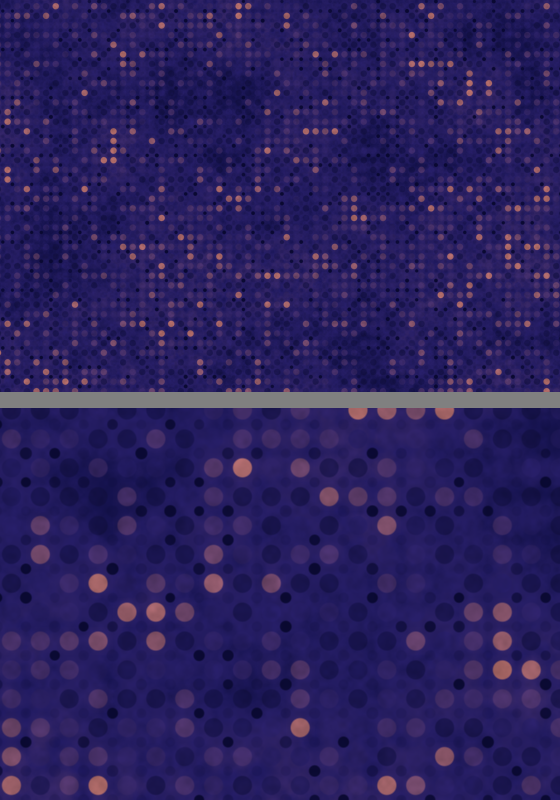
Top, the full canvas; bottom, a detail of the centre.
Give the GLSL for this pattern, as a Shadertoy shader.

```glsl
#define COLUMNS 58.18
#define TILE 20
#define GRID_SHIFT vec2(0.71, 0.42)
#define DOT_RADIUS 0.33
#define PIN_RADIUS 0.20
#define PIN_SHARE 0.46
#define WEAR 0.28
#define INK vec3(0.03, 0.03, 0.18)
#define NAVY vec3(0.08, 0.07, 0.30)
#define INDIGO vec3(0.14, 0.11, 0.385)
#define PLUM vec3(0.32, 0.21, 0.42)
#define COPPER vec3(0.76, 0.46, 0.40)

// Integer hash of a lattice point, 0 to 1
float hash(ivec2 cell, int seed) {
    uvec2 q = uvec2(cell) * uvec2(1597334673u, 3812015801u);
    uint n = (q.x ^ q.y) + uint(seed) * 2654435769u;
    n = (n ^ (n >> 16)) * 2246822519u;
    n = (n ^ (n >> 13)) * 3266489917u;
    return float((n ^ (n >> 16)) >> 8) / 16777216.0;
}

float valueNoise(vec2 p, int seed) {
    ivec2 i = ivec2(floor(p));
    vec2 f = fract(p);
    f = f * f * (3.0 - 2.0 * f);
    float low = mix(hash(i, seed), hash(i + ivec2(1, 0), seed), f.x);
    float high = mix(hash(i + ivec2(0, 1), seed), hash(i + ivec2(1, 1), seed), f.x);
    return mix(low, high, f.y);
}

float fbm(vec2 p, int seed) {
    float sum = 0.0, weight = 0.5;
    for (int octave = 0; octave < 5; octave++) {
        sum += weight * valueNoise(p, seed + octave);
        p = p * 2.03 + 7.1;
        weight *= 0.5;
    }
    return sum / 0.97;
}

float disc(vec2 p, float radius, float blur) {
    return 1.0 - smoothstep(radius - blur, radius + blur, length(p));
}

// Random value that repeats with the tile, partly replaced from repeat to repeat
float tileRandom(ivec2 cell, int seed) {
    float shared = hash(cell % TILE, seed);
    float own = hash(cell, seed + 50);
    return hash(cell, seed + 90) < WEAR ? own : shared;
}

void mainImage(out vec4 fragColor, in vec2 fragCoord) {
    vec2 p = fragCoord / iResolution.x * COLUMNS + GRID_SHIFT;
    float blur = max(0.75 * COLUMNS / iResolution.x, 0.04);

    // Mottled cloth: broad clouds, fine grain and faint woven streaks
    float cloud = fbm(p * 0.16, 1);
    float grain = fbm(p * 1.3, 11);
    float warmth = smoothstep(0.36, 0.72, cloud);
    vec3 color = mix(NAVY, INDIGO, smoothstep(0.22, 0.50, 0.65 * cloud + 0.35 * grain));
    color = mix(color, PLUM, 0.36 * warmth * smoothstep(0.25, 0.75, grain));
    vec2 weave = 0.5 - 0.5 * cos(6.28318 * p);
    color += vec3(0.022, 0.014, 0.006) * warmth * (weave.x + weave.y - 1.0);

    // Large dots, from sunken navy through plum to glowing copper
    ivec2 cell = ivec2(floor(p));
    vec2 local = fract(p) - 0.5;
    float pick = tileRandom(cell, 21);
    float cellCloud = fbm((vec2(cell) + 0.5) * 0.16, 1);
    float level = pick + 0.55 * (cellCloud - 0.5);
    float dotMask = disc(local, DOT_RADIUS, blur);
    float copper = smoothstep(0.76, 1.04, level);
    vec3 dotColor = mix(INDIGO, PLUM, smoothstep(0.36, 0.80, level));
    dotColor = mix(dotColor, COPPER, copper * copper * 0.5 + copper * 0.42);
    dotColor = mix(dotColor, NAVY * 0.85, 1.0 - smoothstep(0.20, 0.34, level));
    dotColor *= 0.84 + 0.32 * grain;
    float halo = exp(-7.0 * dot(local, local)) * smoothstep(0.5, 1.1, level);
    color = mix(color, PLUM, 0.24 * halo);
    color = mix(color, dotColor, dotMask * (0.64 + 0.26 * copper));

    // Small dark pins on the corners between the large dots
    vec2 corner = p + 0.5;
    ivec2 pinCell = ivec2(floor(corner));
    float pinPick = tileRandom(pinCell, 31);
    float pinDepth = 1.0 - smoothstep(0.30 * PIN_SHARE, PIN_SHARE, pinPick);
    float pinSize = PIN_RADIUS * mix(0.82, 1.05, hash(pinCell, 35));
    float pinMask = disc(fract(corner) - 0.5, pinSize, blur);
    color = mix(color, INK, pinMask * (0.14 + 0.78 * pinDepth));

    // Surface speckle
    color *= 0.95 + 0.10 * valueNoise(p * 5.0, 41);
    fragColor = vec4(color, 1.0);
}
```
